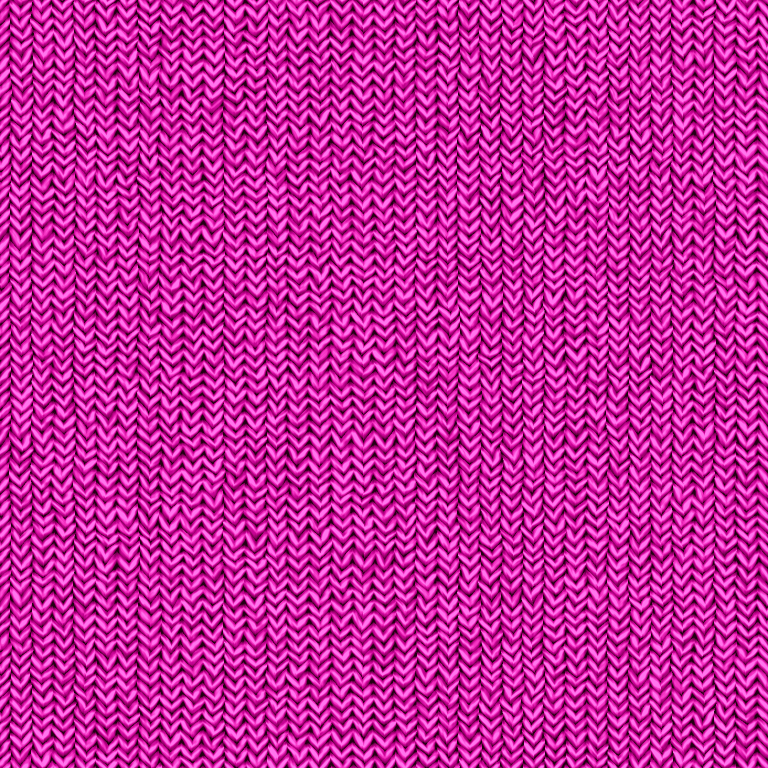
A WebGL 1 fragment shader for this texture:

```glsl
precision highp float;
uniform vec2 u_resolution;

float hash(vec2 p) {
  vec3 q = fract(p.xyx * vec3(0.1031, 0.1030, 0.0973));
  q += dot(q, q.yzx + 33.33);
  return fract((q.x + q.y) * q.z);
}

float noise(vec2 p) {
  vec2 i = floor(p), f = fract(p);
  f = f * f * (3.0 - 2.0 * f);
  return mix(mix(hash(i), hash(i + vec2(1.0, 0.0)), f.x),
             mix(hash(i + vec2(0.0, 1.0)), hash(i + 1.0), f.x), f.y);
}

// Yarn colour from deep gap to lit crest
vec3 yarnColor(float tone) {
  vec3 c = mix(vec3(0.13, 0.0, 0.07), vec3(0.43, 0.0, 0.29), smoothstep(-0.05, 0.13, tone));
  c = mix(c, vec3(0.60, 0.0, 0.42), smoothstep(0.13, 0.27, tone));
  c = mix(c, vec3(0.78, 0.01, 0.58), smoothstep(0.27, 0.50, tone));
  c = mix(c, vec3(0.96, 0.20, 0.76), smoothstep(0.50, 0.70, tone));
  return mix(c, vec3(1.0, 0.46, 0.93), smoothstep(0.70, 0.90, tone));
}

vec3 knit(vec2 uv) {
  vec2 p = uv * vec2(36.0, 64.0);

  // Uneven tension bends columns and rows
  p += vec2(0.2, 0.4) * (vec2(noise(p * vec2(0.8, 0.9) + 50.0), noise(p * 0.6 + 130.0)) - 0.5);

  // Each column is a stack of V stitches mirrored about its centre
  float column = floor(p.x + 0.5);
  float x = p.x - column;
  float arm = abs(x);
  float side = step(0.0, x);
  float phase = hash(vec2(column, 7.0)) + 0.35 * side * (hash(vec2(column, 19.0)) - 0.5);
  float row = p.y + phase - 1.8 * arm;
  float stitch = floor(row);
  float across = row - stitch - 0.5;
  float variation = hash(vec2(column * 2.0 + side, stitch + 90.0)) - 0.5;

  // Rounded strand, lit from above
  float width = 1.0 + 0.15 * variation;
  float gap = pow(2.0 * abs(across - 0.05) * width, 1.2);
  float tone = 1.0 - 0.8 * gap + 0.1 * across + 0.14 * variation;

  // Furrow between columns with dark pockets, shallow crease inside each V
  tone -= (0.24 + 0.34 * gap) * smoothstep(0.31, 0.5, arm);
  tone -= (0.1 + 0.16 * gap) * (1.0 - smoothstep(0.0, 0.14, arm));

  // Twisted fibres
  tone += 0.44 * (noise(vec2(p.x * 5.0 + across * 2.0, row * 3.5) + 200.0) - 0.5);
  return yarnColor(tone);
}

void main() {
  // Average four samples to smooth the edges
  vec3 color = vec3(0.0);
  for (int j = 0; j < 2; j++) {
    for (int i = 0; i < 2; i++) {
      vec2 offset = vec2(float(i), float(j)) * 0.5 - 0.25;
      color += knit((gl_FragCoord.xy + offset) / u_resolution);
    }
  }
  gl_FragColor = vec4(color * 0.25, 1.0);
}
```
